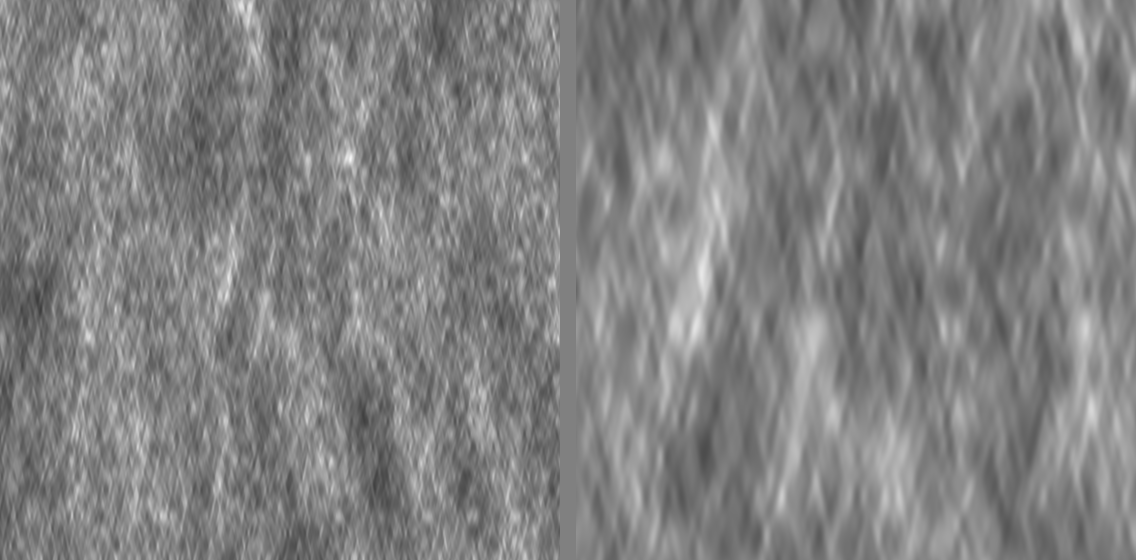
Left: the whole. Right: its middle third, enlarged.
A Shadertoy shader for this texture:

```glsl
// Grey brushed fur: short, near-vertical fibres that cross at small angles.
// Stretched value noise is sheared left and right over five octaves, and the
// sum drives brightness exponentially so light tufts hold the most contrast.

float hash(vec2 cell) {
    return fract(sin(dot(cell, vec2(127.1, 311.7))) * 43758.5453);
}

// Smooth value noise, centred on zero
float noise(vec2 p) {
    vec2 cell = floor(p);
    vec2 f = fract(p);
    f = f * f * (3.0 - 2.0 * f);
    float low = mix(hash(cell), hash(cell + vec2(1.0, 0.0)), f.x);
    float high = mix(hash(cell + vec2(0.0, 1.0)), hash(cell + vec2(1.0, 1.0)), f.x);
    return mix(low, high, f.y) - 0.5;
}

// One octave of strands: a left-leaning and a right-leaning layer
float strands(vec2 p, vec2 frequency, float seed) {
    float sum = 0.0;
    for (float side = -1.0; side <= 1.0; side += 2.0) {
        vec2 leaned = vec2(p.x + side * 0.2 * p.y, p.y);
        sum += noise(leaned * frequency + vec2(17.3, 41.9) * (seed + 0.37 * side));
    }
    return sum;
}

void mainImage(out vec4 fragColor, in vec2 fragCoord) {
    vec2 p = fragCoord / iResolution.y;

    // Gentle sideways wander, so the fibres vary in direction
    p.x += 0.006 * noise(p * vec2(25.0, 12.0) + 5.7);

    // Broad tufts first, single fibres last
    float strength[5] = float[5](0.28, 0.20, 0.15, 0.20, 0.34);
    vec2 frequency = vec2(14.0, 3.7);
    float fur = 0.0;
    for (int i = 0; i < 5; i++) {
        fur += strength[i] * strands(p, frequency, float(i) + 2.0);
        frequency *= vec2(2.0, 1.82);
    }

    float grey = 0.495 * exp(fur);
    fragColor = vec4(vec3(clamp(grey, 0.0, 1.0)), 1.0);
}
```
